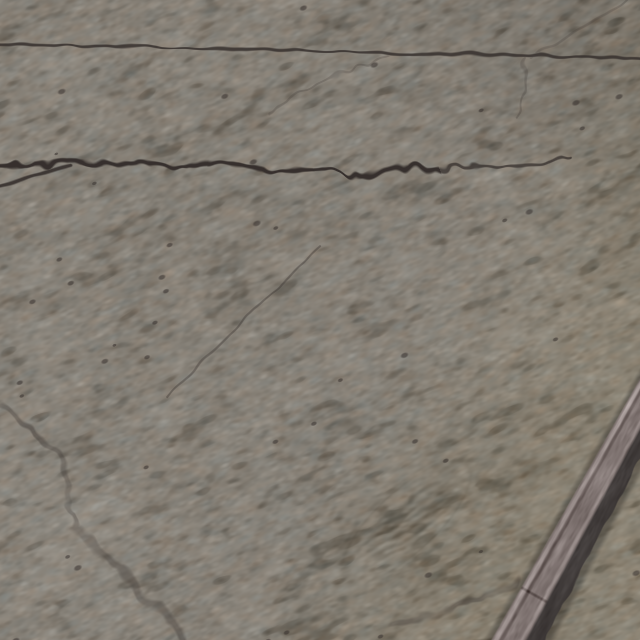
Give the GLSL for this texture, as a WebGL 2 fragment shader.

```glsl
#version 300 es
precision highp float;
// Weathered concrete with slanted grain, jagged cracks, a faint tread print
// and a worn metal rail crossing the lower right corner.
// Grain is stretched cellular noise; cracks are segments in a warped domain.

uniform vec2 u_resolution;
out vec4 fragColor;

const vec3 CONCRETE = vec3(0.524, 0.502, 0.466);
const vec3 CREVICE = vec3(0.21, 0.185, 0.175);
const vec3 METAL = vec3(0.50, 0.455, 0.445);
const vec3 RAIL_SIDE = vec3(0.25, 0.23, 0.225);

vec3 hash3(vec2 cell) {
  vec3 h = fract(cell.xyx * vec3(0.1031, 0.1030, 0.0973));
  h += dot(h, h.yxz + 33.33);
  return fract((h.xxy + h.yzz) * h.zyx);
}

// Cellular noise: soft signed blobs at jittered cell points, about -1 to 1.
float grain(vec2 p) {
  vec2 cell = floor(p);
  float sum = 0.0;
  for (int y = -1; y <= 1; y++)
    for (int x = -1; x <= 1; x++) {
      vec2 id = cell + vec2(x, y);
      vec3 h = hash3(id);
      vec2 d = p - id - h.xy;
      float w = max(0.0, 1.0 - dot(d, d));
      sum += (2.0 * h.z - 1.0) * w * w;
    }
  return sum;
}

// Sparse round pits: only a given share of the cells holds one.
float pits(vec2 p, float share) {
  vec3 h = hash3(floor(p) + 71.0);
  float radius = 0.12 + 0.13 * h.x;
  float d = length(fract(p) - 0.3 - 0.4 * h.xy);
  return step(h.z, share) * (1.0 - smoothstep(radius * 0.4, radius, d));
}

vec2 turn(vec2 p, float angle) {
  float c = cos(angle), s = sin(angle);
  return vec2(c * p.x + s * p.y, c * p.y - s * p.x);
}

float crack(vec2 p, vec2 a, vec2 b, float width) {
  vec2 ab = b - a;
  float t = clamp(dot(p - a, ab) / dot(ab, ab), 0.0, 1.0);
  return 1.0 - smoothstep(width * 0.3, width + 0.0012, length(p - a - ab * t));
}

vec2 warp(vec2 p, float scale, float amount) {
  return p + amount * vec2(grain(p * scale + 5.0), grain(p * scale + 47.0));
}

float band(float x, float lo, float hi, float soft) {
  return smoothstep(lo - soft, lo + soft, x) * (1.0 - smoothstep(hi - soft, hi + soft, x));
}

vec3 concrete(vec2 p) {
  vec2 g = turn(p, 0.4);
  float coarse = grain(g * vec2(13.0, 28.0));
  float medium = grain(g * vec2(42.0, 105.0) + 13.0);
  float fine = grain(g * vec2(100.0, 210.0) + 29.0);
  float dusty = smoothstep(0.55, 1.05, p.x - 0.55 * p.y + 0.25);
  float broad = sin(5.0 * p.x + 3.0 * p.y + 1.0) + sin(9.0 * p.y - 4.0 * p.x);
  float tone = 0.018 * coarse + 0.030 * medium + 0.032 * fine + 0.005 * broad;
  tone -= 0.055 * smoothstep(0.35, 1.1, -medium - 0.5 * coarse);
  tone -= 0.05 * smoothstep(0.78, 1.15, 0.6 * p.x + 0.6 * p.y);
  float tint = grain(g * vec2(60.0, 120.0) + 83.0);
  vec3 color = CONCRETE + tone + vec3(0.010, -0.002, -0.010) * tint;
  color += dusty * vec3(0.008, 0.0, -0.022);
  return mix(color, CREVICE, 0.55 * pits(g * vec2(30.0, 46.0), 0.035));
}

float cracks(vec2 p) {
  vec2 mild = warp(p, 42.0, 0.0025);
  vec2 rough = warp(warp(p, 17.0, 0.010), 58.0, 0.005);
  float wear = 0.75 + 0.35 * grain(p * 30.0);
  // Straight joint and the main broken line below it.
  float m = 0.85 * crack(mild, vec2(-0.02, 0.931), vec2(1.02, 0.909), 0.0034 * wear);
  m = max(m, crack(rough, vec2(-0.02, 0.738), vec2(0.33, 0.750), 0.0055 * wear));
  m = max(m, crack(rough, vec2(0.33, 0.750), vec2(0.49, 0.730), 0.0055 * wear));
  m = max(m, crack(rough, vec2(0.49, 0.730), vec2(0.69, 0.733), 0.0050 * wear));
  m = max(m, 0.75 * crack(rough, vec2(0.69, 0.733), vec2(0.89, 0.757), 0.0036 * wear));
  m = max(m, 0.9 * crack(mild, vec2(-0.02, 0.704), vec2(0.11, 0.742), 0.004 * wear));
  // Shallow winding crack at the lower left.
  float shallow = crack(rough, vec2(0.0, 0.365), vec2(0.09, 0.300), 0.006);
  shallow = max(shallow, crack(rough, vec2(0.09, 0.300), vec2(0.12, 0.165), 0.005));
  shallow = max(shallow, crack(rough, vec2(0.12, 0.165), vec2(0.19, 0.115), 0.007));
  shallow = max(shallow, crack(rough, vec2(0.19, 0.115), vec2(0.29, 0.005), 0.008));
  shallow = max(shallow, crack(rough, vec2(0.60, 0.015), vec2(0.80, 0.085), 0.007));
  // Hairlines.
  float hair = crack(mild, vec2(0.26, 0.380), vec2(0.50, 0.615), 0.0016);
  hair = max(hair, 0.6 * crack(rough, vec2(0.42, 0.830), vec2(0.60, 0.912), 0.002));
  hair = max(hair, 0.6 * crack(rough, vec2(0.81, 0.820), vec2(0.83, 0.910), 0.002));
  hair = max(hair, 0.6 * crack(mild, vec2(0.83, 0.910), vec2(0.98, 1.0), 0.002));
  return max(m, max(0.42 * shallow * wear, 0.38 * hair));
}

// Fine ridges inside a slanted oval, with a faint rim.
float treadPrint(vec2 p) {
  vec2 q = turn(p - vec2(0.635, 0.185), 0.75);
  float oval = length(q / vec2(0.105, 0.038));
  float ridges = 0.5 + 0.5 * sin(520.0 * dot(p, vec2(-0.5, 0.866)) + 2.0 * grain(p * 35.0));
  return ridges * (1.0 - smoothstep(0.6, 1.0, oval)) + 0.5 * band(oval, 1.2, 1.28, 0.06);
}

vec3 addRail(vec3 ground, vec2 p) {
  vec2 q = turn(p - vec2(1.0, 0.408), 1.054);
  float across = -q.y / (0.058 - 0.034 * q.x);
  float scuff = grain(vec2(q.x * 24.0, across * 9.0)) + 0.6 * grain(vec2(q.x * 90.0, across * 22.0));
  vec3 color = METAL + 0.05 * scuff + 0.13 * band(across, 0.04, 0.13, 0.03);
  color += 0.09 * band(across, 0.53, 0.60, 0.03) - 0.10 * band(across, 0.15, 0.22, 0.03);
  color -= 0.15 * band(q.x, -0.377, -0.373, 0.002);
  color = mix(color, RAIL_SIDE + 0.025 * scuff, smoothstep(0.60, 0.68, across));
  ground *= 1.0 - 0.28 * band(across, -0.10, 1.15, 0.08);
  float rim = across + 0.05 * grain(p * 45.0) * step(0.8, across);
  return mix(ground, color, band(rim, 0.0, 1.0, 0.025));
}

void main() {
  vec2 p = gl_FragCoord.xy / u_resolution;
  vec3 color = concrete(p);
  color -= 0.055 * treadPrint(p);
  color = mix(color, CREVICE, cracks(p));
  fragColor = vec4(addRail(color, p), 1.0);
}
```
